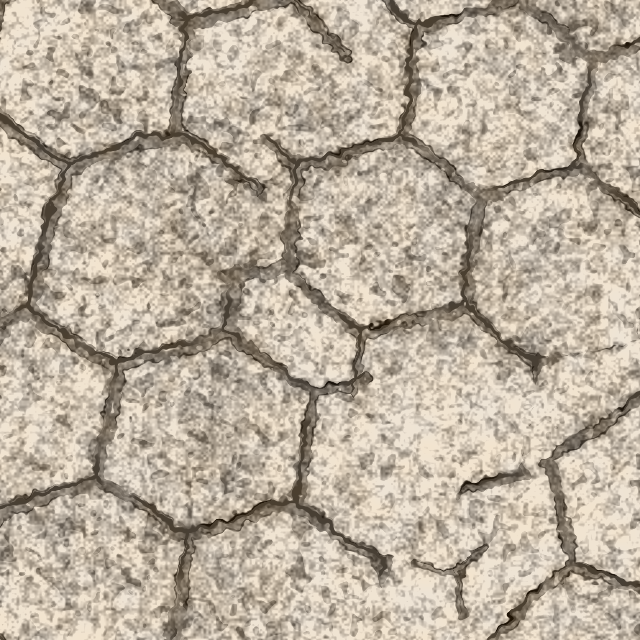
Give the GLSL for this texture, as a Shadertoy shader.

```glsl
// Worn hexagonal concrete paving with soil in the joints. Two skewed hexagon
// lattices meet along a diagonal fault, where filler pieces, cracks and bare
// joints break the pattern; warped value noise gives the flaky concrete.

float hash(vec2 p) {
    return fract(sin(dot(p, vec2(127.1, 311.7))) * 43758.5453);
}

float noise(vec2 p) {
    vec2 i = floor(p), f = fract(p);
    f = f * f * (3.0 - 2.0 * f);
    return mix(mix(hash(i), hash(i + vec2(1, 0)), f.x),
               mix(hash(i + vec2(0, 1)), hash(i + vec2(1, 1)), f.x), f.y);
}

// Offset in two directions, centred on zero
vec2 wobble(vec2 p) {
    return vec2(noise(p), noise(p + 40.0)) - 0.5;
}

float segment(vec2 p, vec2 a, vec2 b) {
    vec2 ab = b - a;
    return length(p - a - ab * clamp(dot(p - a, ab) / dot(ab, ab), 0.0, 1.0));
}

// Distance outside one pair of parallel sides, given side and lattice step
float slab(vec2 p, vec2 side, vec2 stepAcross) {
    vec2 n = normalize(vec2(side.y, -side.x));
    return abs(dot(p, n)) - 0.5 * abs(dot(stepAcross, n));
}

// Hexagon with opposite sides parallel to a, b and c
float hexagon(vec2 p, vec2 a, vec2 b, vec2 c) {
    return max(slab(p, a, b + c), max(slab(p, b, a + c), slab(p, c, b - a)));
}

// Three cracks leaving one point at equal angles
float tripod(vec2 p, vec2 centre, float angle, float reach) {
    float d = 1.0;
    for (int k = 0; k < 3; k++) {
        float t = angle + 2.0944 * float(k);
        d = min(d, segment(p, centre, centre + reach * vec2(cos(t), sin(t))));
    }
    return d;
}

// Soft spot where a joint has been worn shut
float worn(vec2 p, vec2 centre, float radius) {
    return 1.0 - smoothstep(radius - 0.02, radius + 0.01, length(p - centre));
}

// Distance to the nearest joint; y runs downwards
float jointDistance(vec2 p) {
    float stones = 1.0;

    // Lattice left of the fault, stretched towards the top
    vec2 a = vec2(-0.026, 0.176), b = vec2(0.169, -0.052), c = vec2(0.137, 0.091);
    vec2 q = p - vec2(0.324, 0.680)
           + vec2(-0.029, 0.046) * (1.0 - smoothstep(0.26, 0.47, p.y));
    for (int i = -2; i <= 0; i++)
        for (int j = -4; j <= 2; j++)
            stones = min(stones, hexagon(q - float(i) * (b + c) - float(j) * (a + c), a, b, c));

    // Smaller lattice right of the fault, ending above the broken corner
    a = vec2(-0.023, 0.172); b = vec2(0.159, -0.043); c = vec2(0.117, 0.091);
    q = p - vec2(0.780, 0.154);
    for (int i = -1; i <= 1; i++)
        for (int j = -1; j <= (i < 0 ? 2 : 1); j++)
            stones = min(stones, hexagon(q - float(i) * (b + c) - float(j) * (a + c), a, b, c));

    // Worn joints along the fault and at the right
    float shut = worn(p, vec2(0.375, 0.36), 0.062);
    shut = max(shut, worn(p, vec2(0.38, 0.14), 0.085));
    shut = max(shut, worn(p, vec2(0.385, 0.04), 0.06));
    shut = max(shut, worn(p, vec2(0.575, 0.695), 0.085));
    shut = max(shut, worn(p, vec2(0.64, 0.77), 0.08));
    shut = max(shut, worn(p, vec2(0.61, 0.98), 0.075));
    shut = max(shut, 0.7 * worn(p, vec2(0.80, 0.66), 0.08));
    shut = max(shut, 0.6 * worn(p, vec2(0.95, 0.53), 0.10));
    float d = abs(stones) + 0.015 * shut;

    // Ends of the filler piece, then loose cracks
    for (int k = 0; k < 2; k++) {
        vec2 start = vec2(0.354, 0.436) + float(k) * vec2(0.134, 0.176);
        d = min(d, segment(p, start, start + vec2(0.087, -0.021)));
    }
    d = min(d, segment(p, vec2(0.28, 0.033), vec2(0.44, 0.0)));
    d = min(d, segment(p, vec2(0.456, 0.0), vec2(0.54, 0.085)) + 0.002);
    d = min(d, segment(p, vec2(0.855, 0.72), vec2(1.02, 0.61)));
    d = min(d, tripod(p, vec2(0.895, 0.885), 0.32, 0.17));
    return min(d, tripod(p, vec2(0.71, 0.90), 1.36, 0.065) + 0.003);
}

void mainImage(out vec4 fragColor, in vec2 fragCoord) {
    vec2 uv = fragCoord / iResolution.xy;
    uv.y = 1.0 - uv.y;

    // Crumbled outlines
    vec2 p = uv + 0.012 * wobble(uv * 19.0) + 0.010 * wobble(uv * 70.0)
                + 0.006 * wobble(uv * 150.0);
    float d = jointDistance(p);
    float crevice = jointDistance(p + vec2(0.003, 0.005));

    // Flaky concrete with pits gathered in patches
    vec2 g = uv + 0.012 * wobble(uv * 55.0 + 11.0);
    float grain = 0.22 * noise(g * 48.0) + 0.38 * noise(g * 125.0 + 7.0)
                + 0.40 * noise(uv * 250.0 + 3.0);
    float shade = 0.86 + 1.3 * (grain - 0.5) + 0.32 * (noise(uv * 6.0 + 2.0) - 0.5);
    float patches = 0.4 + 0.6 * noise(uv * 9.0 + 17.0);
    shade -= 0.42 * patches * smoothstep(0.62, 0.76, noise(g * 85.0 + 21.0));
    shade -= 0.12 * (1.0 - smoothstep(0.008, 0.026, d));
    shade = clamp(shade, 0.15, 1.02);

    // Gritty soil, with a sharp dark crevice along the upper side
    float width = mix(0.0115, 0.0080, uv.x) * (0.75 + 0.5 * noise(uv * 11.0 + 5.0));
    width += 0.004 * (noise(uv * 110.0 + 13.0) - 0.5);
    float soil = 0.32 + 0.9 * (grain - 0.5)
               + 0.4 * smoothstep(0.80, 0.92, noise(g * 90.0 + 9.0));
    shade = mix(shade, soil, 1.0 - smoothstep(width - 0.001, width + 0.001, d));
    float depth = 0.3 + 0.7 * smoothstep(0.28, 0.45, noise(uv * 16.0 + 31.0));
    shade = mix(shade, -0.04, depth * (1.0 - smoothstep(0.0022, 0.0046, crevice)));

    // Thin broken crevice along the other side
    float rim = smoothstep(0.0028, 0.001, abs(d - width + 0.001));
    shade -= 0.28 * rim * smoothstep(0.4, 0.6, noise(uv * 34.0 + 51.0));

    vec3 color = mix(vec3(0.31, 0.27, 0.22), vec3(0.93, 0.88, 0.81), shade);
    color += vec3(0.02, 0.0, -0.03) * (noise(uv * 30.0 + 60.0) - 0.5);
    fragColor = vec4(color, 1.0);
}
```
